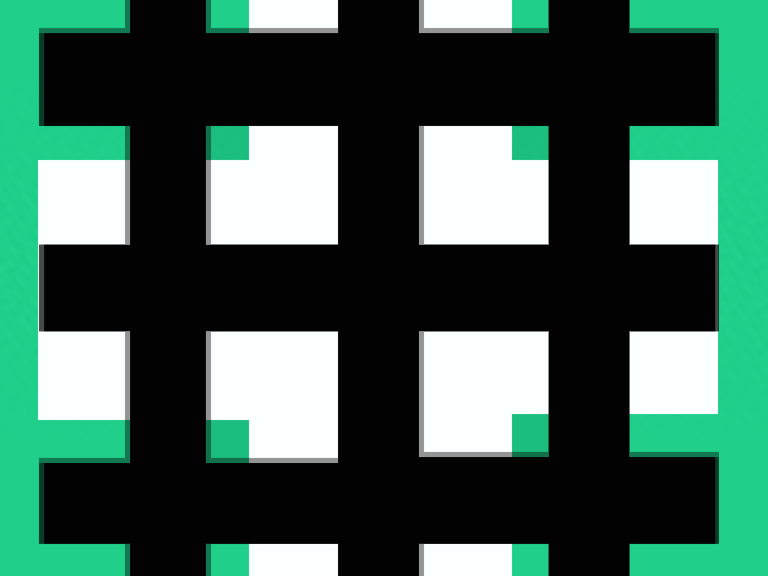
A Shadertoy shader for this pattern:

```glsl
#define GREEN vec3(0.12, 0.81, 0.54)
#define WHITE vec3(0.99, 1.0, 1.0)
#define BLACK vec3(0.006)
#define COLUMN_PITCH 0.3655
#define ROW_PITCH 0.368
#define COLUMN_HALF 0.0703
#define ROW_HALF 0.0755
#define FRINGE 0.0087
#define FRINGE_INK 0.42
#define END_INK 0.72
#define STEP 0.0104
#define GRAIN 0.012

// Soft coverage of the interval from lo to hi
float span(float x, float lo, float hi) {
    float soft = max(0.0012, 0.6 / iResolution.y);
    return smoothstep(-soft, soft, x - lo) * smoothstep(-soft, soft, hi - x);
}

// Layered sines, fading toward the middle height
float grain(vec2 p) {
    float waves = sin(p.x * 170.0 + 2.0 * sin(p.y * 83.0))
                + sin(p.y * 260.0 + 3.0 * sin(p.x * 61.0))
                + sin(dot(p, vec2(311.0, 197.0)));
    return waves / 3.0 * smoothstep(0.35, 0.0, abs(p.y - 0.05));
}

// White cross over green, with the lower arm edge stepped on the right
vec3 ground(vec2 p, float rightSide) {
    float column = span(p.x, -0.2344, 0.2222);
    float row = span(p.x, -0.6007, 0.5799)
              * span(p.y, -0.2292 + STEP * rightSide, 0.2222);
    float corner = span(p.x, -0.308, 0.29) * span(p.y, -0.31, 0.29);
    vec3 green = GREEN * (1.0 - 0.08 * corner) + GRAIN * grain(p);
    return mix(green, WHITE, max(column, row));
}

// Three full-height bars; the outer left one is slightly thinner
float columnInk(float x) {
    float ink = 0.0;
    for (int i = -1; i <= 1; i++) {
        float center = -0.0095 + COLUMN_PITCH * float(i);
        float halfWidth = COLUMN_HALF - (i < 0 ? 0.0043 : 0.0);
        float lo = center - halfWidth;
        float hi = center + halfWidth;
        float edgeLo = lo - (i < 0 ? FRINGE : 0.0);
        float edgeHi = hi + (i < 1 ? FRINGE : 0.0);
        ink = max(ink, span(x, lo, hi));
        ink = max(ink, FRINGE_INK * span(x, edgeLo, edgeHi));
    }
    return ink;
}

// Three bars with faded ends; the outer rows have a pale upper fringe
float rowInk(vec2 p, float rightSide) {
    float ink = 0.0;
    float body = span(p.x, -0.5903, 0.576);
    float ends = span(p.x, -0.599, 0.5815);
    for (int i = -1; i <= 1; i++) {
        float side = float(i);
        float center = ROW_PITCH * side - 0.006 * abs(side);
        float halfHeight = ROW_HALF + 0.5 * STEP * side;
        float lo = center - halfHeight;
        float hi = center + halfHeight + (i < 0 ? STEP * rightSide : 0.0);
        float core = span(p.y, lo, hi);
        float rim = span(p.y, lo, hi + FRINGE * abs(side));
        ink = max(ink, core * max(body, END_INK * ends));
        ink = max(ink, FRINGE_INK * rim * ends);
    }
    return ink;
}

void mainImage(out vec4 fragColor, in vec2 fragCoord) {
    // Centered coordinates, one unit per canvas height
    vec2 p = (fragCoord - 0.5 * iResolution.xy) / iResolution.y;
    float rightSide = step(0.0, p.x);

    float ink = max(columnInk(p.x), rowInk(p, rightSide));
    vec3 color = mix(ground(p, rightSide), BLACK, ink);
    fragColor = vec4(clamp(color, 0.0, 1.0), 1.0);
}
```
